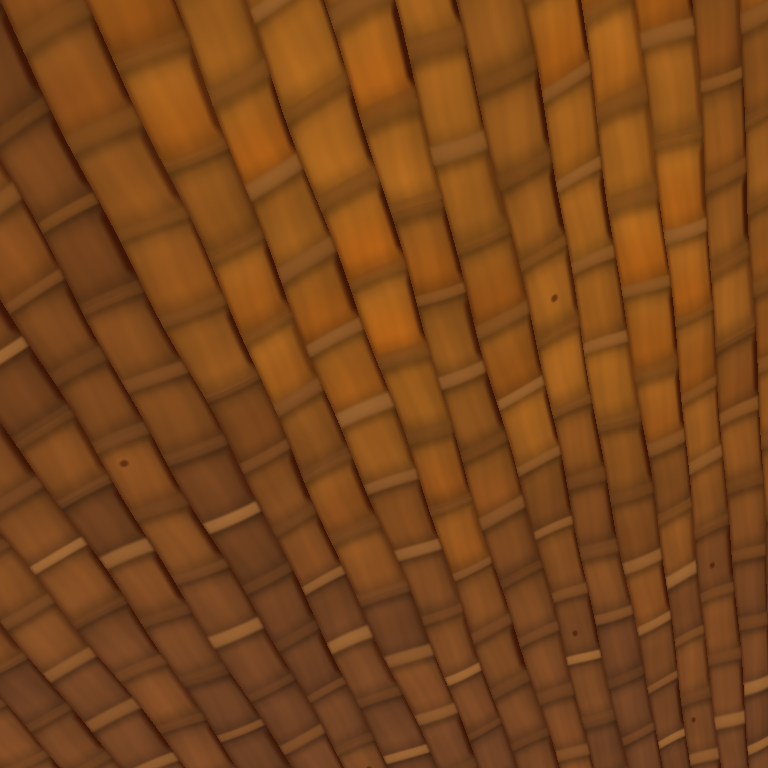
Give the GLSL for this texture, as a WebGL 1 fragment shader.

```glsl
precision highp float;
// Worn basket weave: wide amber cane strips fanning downward, tied by thin slanted cross strands.
uniform vec2 u_resolution;

const vec3 AMBER = vec3(0.63, 0.375, 0.115);
const vec3 ORANGE = vec3(0.66, 0.35, 0.08);
const vec3 BROWN = vec3(0.465, 0.265, 0.115);
const vec3 DUSTY = vec3(0.455, 0.27, 0.15);
const vec3 TIE = vec3(0.50, 0.295, 0.11);
const vec3 PALE_TIE = vec3(0.62, 0.41, 0.21);
const vec3 GAP = vec3(0.24, 0.085, 0.02);

float hash(vec2 p) {
  return fract(sin(dot(p, vec2(41.3, 289.1))) * 4375.85);
}

// Soft uneven stains from layered sines, about -1 to 1
float stains(vec2 p) {
  float a = sin(p.x * 1.7 + 1.3 * sin(p.y * 1.1));
  float b = sin(p.y * 2.3 - p.x * 0.8 + 2.0 * sin(p.x * 0.9));
  return 0.5 * (a + b);
}

// Long grain lines running along a strip
float grain(float across, float along, float seed) {
  float bend = 0.8 * sin(along * 1.9 + seed);
  float g = sin(across * 13.0 + seed + bend);
  g += 0.5 * sin(across * 29.0 - seed * 2.0 + bend * 1.7);
  return g / 1.5;
}

// Maps the canvas (y downward) to strip count and cross strand count
vec2 weaveSpace(vec2 p) {
  float fan = (p.x - 0.51 * p.y) / (1.0 - 0.484 * p.y);
  float strip = -log(0.117 - 0.055 * fan) / 0.055;
  float strand = 10.0 * p.y + 6.0 * p.y * p.y + 6.0 * p.x + 4.0 * p.x * p.y;
  strip += 0.05 * sin(strand * 0.37 + strip * 2.1) + 0.02 * sin(strand * 1.3 - strip);
  strand += 0.14 * sin(strip * 1.3 + strand * 0.4);
  return vec2(strip, strand);
}

// Warm light over the upper right, fading to the left and the bottom
float warmth(vec2 p, float strip) {
  float side = smoothstep(38.4, 41.0, strip);
  float depth = 1.0 - smoothstep(0.42, 0.95, p.y + 0.10 * p.x);
  float corner = 1.0 - 0.45 * smoothstep(0.82, 1.05, p.x);
  return mix(0.18, 0.95, side) * mix(0.12, 1.0, depth) * corner;
}

vec3 stripColor(vec2 p, vec2 weave, float across, float t, vec2 id) {
  float tone = hash(id + 3.0);
  float stripTone = hash(vec2(id.x, 7.0));
  float warm = warmth(p, id.x + 0.5);
  warm = clamp(warm + 0.18 * (stripTone - 0.5) + 0.30 * (tone - 0.5), 0.0, 1.0);
  vec3 aged = mix(BROWN, DUSTY, smoothstep(0.45, 1.0, p.y));

  // Orange gathers toward the lower end of some segments
  float ripe = smoothstep(0.4, 0.9, hash(id + 11.0)) * smoothstep(0.1, 0.75, t);
  vec3 color = mix(aged, mix(AMBER, ORANGE, 0.8 * ripe), warm);

  // Bulging cane is bright in the middle and dim at the tucked ends
  float end = min(t, 1.0 - t);
  float bulge = smoothstep(0.04, 0.30, end);
  float round = 1.0 - 0.65 * (across + 0.06) * (across + 0.06);
  color *= mix(0.85, 1.03, bulge) * round;
  color *= 0.96 + 0.10 * (tone - 0.5) + 0.05 * stains(weave * 1.4);
  color *= 1.0 + 0.030 * grain(across, weave.y, id.x * 2.4 + id.y);

  // A few small knots
  vec2 spot = vec2(across, t - 0.5) - 0.4 * (vec2(hash(id + 21.0), hash(id + 31.0)) - 0.5);
  float knot = 1.0 - smoothstep(0.03, 0.11, length(spot * vec2(1.0, 1.7)));
  return mix(color, GAP, 0.6 * knot * step(0.97, hash(id + 41.0)));
}

vec3 tieColor(vec2 p, float across, float height, vec2 id) {
  float tone = hash(id + 53.0);
  float dusty = smoothstep(0.25, 0.8, p.y + 0.35 * (0.5 - p.x));
  float pale = smoothstep(0.55, 1.0, tone) * mix(0.45, 0.85, dusty);
  vec3 color = mix(mix(TIE, DUSTY, 0.7 * dusty), PALE_TIE, pale);
  float round = 1.02 - 0.10 * height * height - 0.05 * height;
  return color * round * (1.0 - 0.3 * across * across) * (0.92 + 0.10 * tone);
}

void main() {
  vec2 p = gl_FragCoord.xy / u_resolution;
  p.y = 1.0 - p.y;
  vec2 weave = weaveSpace(p);

  // Neighbouring strips are tucked half a segment apart
  float column = floor(weave.x);
  float across = fract(weave.x) - 0.5;
  float along = 0.5 * (weave.y + column) + 0.16 * (hash(vec2(column, 5.0)) - 0.5);
  float t = fract(along);
  float end = min(t, 1.0 - t);
  vec2 segment = vec2(column, floor(along));
  vec2 tie = vec2(column, floor(along + 0.5));

  // Broken dark slits: strong along the right side, faint along the left
  float soft = mix(0.045, 0.075, p.y);
  float wide = 0.07 * hash(segment + 61.0) * smoothstep(0.05, 0.25, end);
  float rightSlit = smoothstep(0.455 - wide - soft, 0.475 - wide + soft, across);
  float leftSlit = smoothstep(0.455 - soft, 0.485 + soft, -across);
  float strength = mix(0.35, 1.0, smoothstep(0.1, 0.6, hash(segment + 83.0)));
  float slit = max(rightSlit * strength, 0.55 * leftSlit);
  slit *= mix(0.45, 1.0, smoothstep(0.06, 0.22, end));
  vec3 color = mix(stripColor(p, weave, across, t, segment), GAP, slit);

  // Thin strand laid over the tucked end, with a soft shadow below it
  float thick = mix(0.06, 0.105, hash(tie + 71.0));
  float height = (along - tie.y) / thick;
  float shadow = smoothstep(0.6, 1.2, height) * (1.0 - smoothstep(1.2, 2.4, height));
  color *= 1.0 - 0.12 * shadow;
  float tieCover = 1.0 - smoothstep(0.65, 1.3, abs(height));
  tieCover *= 1.0 - smoothstep(0.43, 0.54, abs(across));
  float visible = mix(0.5, 0.95, smoothstep(0.2, 0.8, hash(tie + 53.0)));
  color = mix(color, tieColor(p, across, height, tie), visible * tieCover);

  gl_FragColor = vec4(color, 1.0);
}
```
